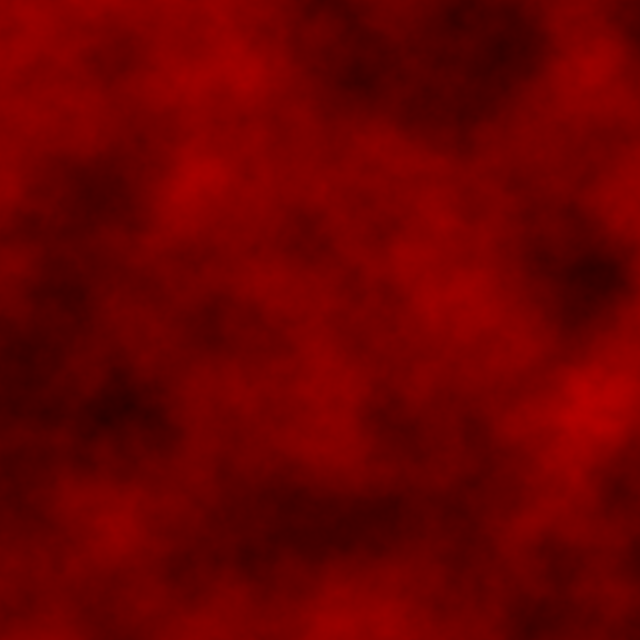
A Shadertoy shader for this texture:

```glsl
#define BASE_CELLS 5.5
#define OCTAVES 6
#define GAIN 0.55
#define TURN 0.5
#define MEAN_RED 0.42
#define CONTRAST 0.71
#define SEED vec2(17.0, 43.0)

// Sine-free hash of a lattice point, 0 to 1
float hash(vec2 p) {
    vec3 q = fract(vec3(p.xyx) * 0.1031);
    q += dot(q, q.yzx + 33.33);
    return fract((q.x + q.y) * q.z);
}

// Smoothly interpolated value noise
float valueNoise(vec2 p) {
    vec2 cell = floor(p);
    vec2 f = fract(p);
    vec2 w = f * f * (3.0 - 2.0 * f);
    float bottom = mix(hash(cell), hash(cell + vec2(1.0, 0.0)), w.x);
    float top = mix(hash(cell + vec2(0.0, 1.0)), hash(cell + 1.0), w.x);
    return mix(bottom, top, w.y);
}

// Layered noise, each octave turned to hide the lattice, normalised to 0..1
float cloud(vec2 p) {
    mat2 turn = mat2(cos(TURN), sin(TURN), -sin(TURN), cos(TURN));
    float sum = 0.0;
    float total = 0.0;
    float amplitude = 1.0;
    for (int i = 0; i < OCTAVES; i++) {
        sum += amplitude * valueNoise(p);
        total += amplitude;
        amplitude *= GAIN;
        p = turn * p * 2.0 + vec2(119.37, 107.71);
    }
    return sum / total;
}

void mainImage(out vec4 fragColor, in vec2 fragCoord) {
    vec2 uv = fragCoord / iResolution.y;
    float density = cloud(uv * BASE_CELLS + SEED);

    // Pure red, dark in the thin parts of the cloud
    float red = MEAN_RED + CONTRAST * (density - 0.5);
    fragColor = vec4(clamp(red, 0.0, 1.0), 0.0, 0.0, 1.0);
}
```
